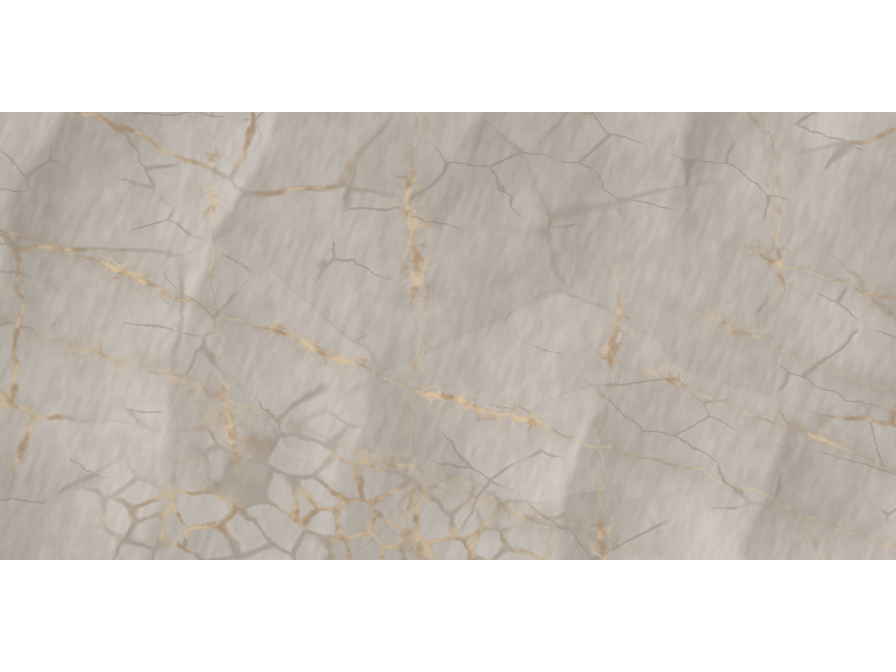
A Shadertoy shader for this texture:

```glsl
// A wide slab of warm grey marble between two white bands.
// Slanted strata and cell facets shade the stone; wandering lines, cell
// borders and a crumbled zone near the bottom carry the gold veins.

#define WHITE      vec3(1.0)
#define STONE_DARK vec3(0.645, 0.615, 0.575)
#define STONE_PALE vec3(0.770, 0.742, 0.712)
#define CRACK_GREY vec3(0.560, 0.520, 0.470)
#define GOLD_DEEP  vec3(0.660, 0.545, 0.420)
#define GOLD_PALE  vec3(0.860, 0.765, 0.620)
#define BAND       0.16667   // height of each white band
#define VEIN_DIR   vec2(0.943, -0.332)
#define VEIN_WIDTH 0.0075
#define CONTRAST   0.90

vec2 hash22(vec2 p) {
    vec3 h = fract(p.xyx * vec3(0.1031, 0.1030, 0.0973));
    h += dot(h, h.yzx + 33.33);
    return fract((h.xx + h.yz) * h.zy);
}

float valueNoise(vec2 p) {
    vec2 i = floor(p), f = fract(p);
    f = f * f * (3.0 - 2.0 * f);
    float low = mix(hash22(i).x, hash22(i + vec2(1, 0)).x, f.x);
    float high = mix(hash22(i + vec2(0, 1)).x, hash22(i + 1.0).x, f.x);
    return mix(low, high, f.y);
}

float clouds(vec2 p) {
    float sum = 0.0, amp = 0.516;
    for (int i = 0; i < 5; i++) {
        sum += amp * valueNoise(p);
        p = mat2(0.8, -0.6, 0.6, 0.8) * p * 2.03 + 17.3;
        amp *= 0.5;
    }
    return sum;
}

// Layered sines that bend straight lines
vec2 ripple(vec2 p) {
    vec2 sum = vec2(0.0);
    float amp = 1.0;
    for (int i = 0; i < 5; i++) {
        p = mat2(0.8, -0.6, 0.6, 0.8) * p * 1.7 + vec2(1.3, 0.7);
        sum += amp * sin(p.yx + 0.6 * sum);
        amp *= 0.58;
    }
    return sum;
}

// Cellular noise: x = gap between the two nearest seeds, y = cell id
vec2 cells(vec2 p) {
    vec2 base = floor(p);
    float first = 9.0, second = 9.0, id = 0.0;
    for (int j = -1; j <= 1; j++)
    for (int i = -1; i <= 1; i++) {
        vec2 cell = base + vec2(i, j);
        vec2 seed = hash22(cell + 50.0);
        float d = length(cell + seed - p);
        if (d < first) { second = first; first = d; id = hash22(cell + 91.0).x; }
        else second = min(second, d);
    }
    return vec2(second - first, id);
}

// One vein: a thin line that swells into crumbly patches
float vein(float d, vec2 p, float seed, float crumbs) {
    float swell = smoothstep(0.46, 0.66, clouds(p * 6.0 + seed * 17.0));
    float width = VEIN_WIDTH * (0.65 + 0.9 * swell);
    float line = smoothstep(width, 0.15 * width, d) * (0.45 + 0.55 * swell);
    float patches = smoothstep(0.045, 0.005, d) * swell * crumbs;
    return max(line, 0.85 * patches);
}

vec3 marble(vec2 p) {
    vec2 q = vec2(dot(p, VEIN_DIR), dot(p, vec2(-VEIN_DIR.y, VEIN_DIR.x)));
    vec2 bend = 0.014 * ripple(p * 4.0) + 0.022 * (clouds(p * 28.0) - 0.5);
    vec2 w = q + bend;
    float region = clouds(p * 3.0 + 4.0);

    // Strata, facets, clouds and fine brushed grain
    vec2 facet = cells(w * vec2(2.3, 3.1));
    float saw = fract(q.x * 2.3 + 0.7 * clouds(q * 1.6) + 0.5 * bend.x);
    float strata = saw * smoothstep(1.0, 0.93, saw) - 0.48;
    float tone = 0.8 * strata * smoothstep(0.3, 0.65, clouds(q * 1.8 + 9.0));
    tone += 0.30 * (facet.y - 0.5);
    tone += 1.5 * (clouds(q * vec2(5.0, 2.6)) - 0.5);
    tone += 0.8 * (clouds(q * vec2(85.0, 26.0)) - 0.5);
    vec3 col = mix(STONE_DARK, STONE_PALE, 0.69 + CONTRAST * tone);

    // Grey hairline cracks
    float hair = smoothstep(0.05, 0.0, cells(w * vec2(4.2, 8.0) + 7.0).x);
    hair *= smoothstep(0.50, 0.62, clouds(p * 6.0 + 31.0));
    float crack = smoothstep(0.045, 0.0, facet.x);
    col = mix(col, CRACK_GREY, 0.5 * max(hair, crack * smoothstep(0.38, 0.6, region)));

    // Long slanted veins and steep cross veins
    float crumbs = smoothstep(0.28, 0.05, cells(w * 30.0).x);
    float gold = 0.0, near = 9.0;
    for (int i = 0; i < 5; i++) {
        float k = float(i);
        float start = i < 2 ? -0.5 : 1.05 + 0.06 * k;
        float d = abs(w.y - 0.50 - 0.178 * k);
        float strength = (i == 0 || i == 3) ? 0.5 : 1.0;
        gold = max(gold, strength * vein(d, p, k, crumbs) * smoothstep(start, start + 0.12, q.x));
        near = min(near, d + max(start - q.x, 0.0));
    }
    for (int i = 0; i < 4; i++) {
        float k = float(i);
        float lean = 0.30 * (hash22(vec2(k, 3.0)).x - 0.65);
        float d = abs(p.x + 1.4 * bend.x - 0.50 - 0.42 * k - lean * (p.y - 0.5));
        float reach = smoothstep(0.30, 0.42, clouds(vec2(k * 5.0, p.y * 2.5)));
        gold = max(gold, 0.8 * reach * vein(d, p, k + 8.0, crumbs));
    }
    gold = max(gold, 0.75 * crack * smoothstep(0.52, 0.64, region));
    col = mix(col, CRACK_GREY, 0.22 * exp(-45.0 * near) * region * 2.0);

    // Crumbled zone of pale pebbles in brown and gold seams
    float spread = length((p - vec2(0.68, 0.04)) / vec2(0.56, 0.30));
    float zone = smoothstep(1.0, 0.45, spread + 1.3 * (clouds(p * 5.0 + 2.0) - 0.5));
    vec2 pebble = cells(w * vec2(12.0, 15.0) + 3.0);
    float seam = zone * smoothstep(0.22, 0.03, pebble.x);
    col = mix(col, STONE_PALE + 0.02, 0.45 * zone * pebble.y);
    col = mix(col, CRACK_GREY, 0.5 * seam);
    gold = max(gold, 0.75 * seam * smoothstep(0.38, 0.58, clouds(p * 10.0 + 6.0)));

    vec3 ore = mix(GOLD_DEEP, GOLD_PALE, smoothstep(0.3, 0.65, clouds(p * 32.0)));
    return mix(col, ore, 0.9 * gold);
}

void mainImage(out vec4 fragColor, in vec2 fragCoord) {
    vec2 uv = fragCoord / iResolution.xy;
    vec2 p = vec2(2.0 * uv.x, (uv.y - BAND) / (1.0 - 2.0 * BAND));

    // Slab edge, softened over one pixel
    float edge = (0.5 - BAND - abs(uv.y - 0.5)) * iResolution.y;
    float slab = clamp(edge + 0.5, 0.0, 1.0);
    fragColor = vec4(mix(WHITE, marble(p), slab), 1.0);
}
```
